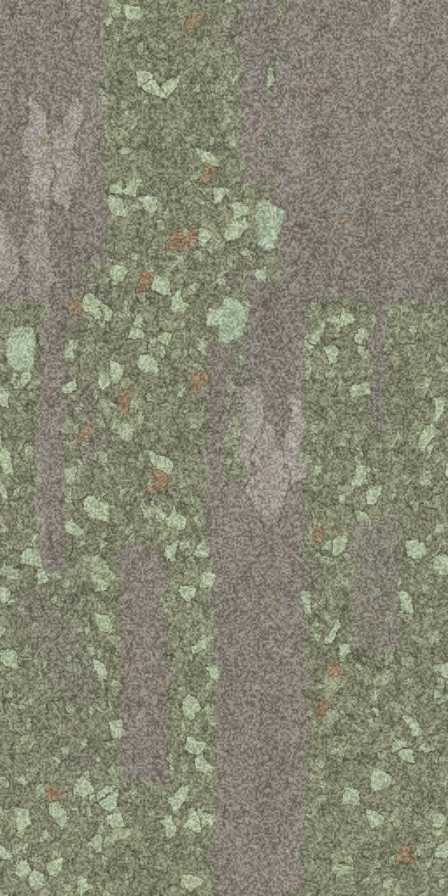
Reproduce this texture procedurally as a Shadertoy shader.

```glsl
// Weathered mauve-grey bark with vertical colonies of flaky green lichen and fine grain.

vec2 hash2(vec2 p) {
    vec3 a = fract(p.xyx * vec3(0.1031, 0.1030, 0.0973));
    a += dot(a, a.yzx + 33.33);
    return fract((a.xx + a.yz) * a.zy);
}

// Cellular noise: x = nearest distance, y = gap to the second, z = random id
vec3 cells(vec2 p) {
    vec2 base = floor(p);
    vec3 r = vec3(9.0, 9.0, 0.0);
    for (int j = -1; j <= 1; j++)
    for (int i = -1; i <= 1; i++) {
        vec2 c = base + vec2(i, j);
        float d = length(c + 0.1 + 0.8 * hash2(c + 70.0) - p);
        if (d < r.x) r = vec3(d, r.x, hash2(c + 211.0).x);
        else r.y = min(r.y, d);
    }
    return vec3(r.x, r.y - r.x, r.z);
}

// Layered sines, turned and tightened each octave
vec2 ripple(vec2 p) {
    vec2 sum = vec2(0.0);
    float amp = 0.5;
    for (int i = 0; i < 6; i++) {
        sum += amp * sin(p.yx + 1.7 * sum.yx + vec2(1.3, 4.1) * float(i));
        p = mat2(1.5, 1.1, -1.1, 1.5) * p;
        amp *= 0.62;
    }
    return sum;
}

float grain(vec2 p) {
    vec2 i = floor(p), f = smoothstep(0.0, 1.0, fract(p));
    return mix(mix(hash2(i).x, hash2(i + vec2(1, 0)).x, f.x),
               mix(hash2(i + vec2(0, 1)).x, hash2(i + 1.0).x, f.x), f.y) - 0.5;
}

// Soft strip spanning left..right and top..bottom
float strip(vec2 p, float left, float right, float top, float bottom) {
    vec2 d = abs(p - 0.5 * vec2(left + right, top + bottom)) - 0.5 * vec2(right - left, bottom - top);
    return smoothstep(0.008, -0.008, max(d.x, d.y));
}

void mainImage(out vec4 fragColor, in vec2 fragCoord) {
    vec2 uv = fragCoord / iResolution.xy;
    vec2 p = vec2(uv.x, 2.0 - 2.0 * uv.y); // width units, y downward
    vec2 broad = ripple(p * vec2(13.0, 7.0));
    vec2 fine = ripple(p * 55.0 + 3.0);
    vec2 w = p + 0.010 * broad + 0.011 * fine;

    // Lichen colonies
    float lichen = strip(w, 0.235, 0.62, -0.2, 0.63);
    lichen = max(lichen, strip(w, 0.16, 0.48, 0.59, 2.2));
    lichen = max(lichen, strip(w, -0.2, 0.2, 0.67, 2.2));
    lichen = max(lichen, strip(w, 0.47, 0.55, 0.62, 1.08));
    lichen = max(lichen, strip(w, 0.68, 1.2, 0.67, 2.2));

    // Bare strips between them
    float bare = strip(w, 0.545, 0.605, -0.2, 0.42);
    bare = max(bare, strip(w, 0.09, 0.145, 0.5, 1.28));
    bare = max(bare, strip(w, 0.46, 0.505, 0.76, 1.22));
    bare = max(bare, strip(w, 0.27, 0.37, 1.22, 1.74));
    bare = max(bare, strip(w, 0.83, 0.86, 0.6, 0.95));
    bare = max(bare, 0.7 * strip(w, 0.79, 0.89, 1.15, 1.45));
    lichen *= 1.0 - bare;

    // Pale growth: a ragged cluster and a solid blob, three times over
    float cluster = 0.0, blob = 0.0;
    for (int i = 0; i < 3; i++) {
        vec2 o = i == 0 ? vec2(0.30, 0.47) : i == 1 ? vec2(0.21, 0.69) : vec2(0.745, 0.75);
        vec2 d = w - o;
        cluster += exp(-dot(d, d) * 330.0);
        d -= vec2(0.297, 0.03);
        d.x -= round(d.x);
        blob = max(blob, smoothstep(1.1, 0.85, length(d / vec2(0.031, 0.055))));
    }

    // Bark with long scales and faint upright streaks
    vec3 scale = cells(w * vec2(17.0, 4.5));
    vec3 bark = vec3(0.525, 0.50, 0.465) + 0.018 * broad.x + 0.016 * fine.y;
    bark += 0.09 * smoothstep(0.86, 0.9, scale.z) * smoothstep(0.02, 0.15, scale.y);
    bark -= 0.035 * smoothstep(0.1, 0.0, scale.y);
    vec3 fleck = cells(w * vec2(42.0, 30.0) + 19.0);
    bark = mix(bark, vec3(0.57, 0.48, 0.36), 0.5 * step(0.965, fleck.z) * smoothstep(0.4, 0.2, fleck.x));

    // Lichen flakes in two sizes with dark crevices
    vec3 flake = cells(w * vec2(29.0, 25.0));
    vec3 crumb = cells(p * vec2(66.0, 58.0) + fine * 0.7);
    vec3 green = mix(vec3(0.47, 0.475, 0.39), vec3(0.60, 0.615, 0.50), 0.55 * flake.z + 0.45 * crumb.z);
    green = mix(green, bark, 0.5 * smoothstep(0.1, 0.9, broad.y));
    float crevice = smoothstep(0.24, 0.0, flake.y) * 0.5 + smoothstep(0.3, 0.0, crumb.y) * 0.35;
    green = mix(green, vec3(0.33, 0.345, 0.30), crevice * (0.65 + 0.35 * fine.x));
    float pale = smoothstep(0.86, 0.90, flake.z + 0.45 * cluster) * smoothstep(0.04, 0.18, flake.y);
    pale = max(pale, 0.6 * smoothstep(0.86, 0.92, crumb.z) * smoothstep(0.05, 0.2, crumb.y));
    green = mix(green, vec3(0.68, 0.735, 0.61), 0.85 * pale);
    green = mix(green, vec3(0.60, 0.48, 0.37), 0.6 * step(flake.z, 0.025));

    vec3 col = mix(bark, green, lichen);
    col = mix(col, vec3(0.66, 0.73, 0.63) + 0.04 * fine.x, 0.85 * blob);

    // Speckled grain over everything
    col += 0.25 * grain(p * 256.0 + 0.5) + 0.07 * grain(p * 128.0 + 31.0);
    fragColor = vec4(clamp(col, 0.0, 1.0), 1.0);
}
```
